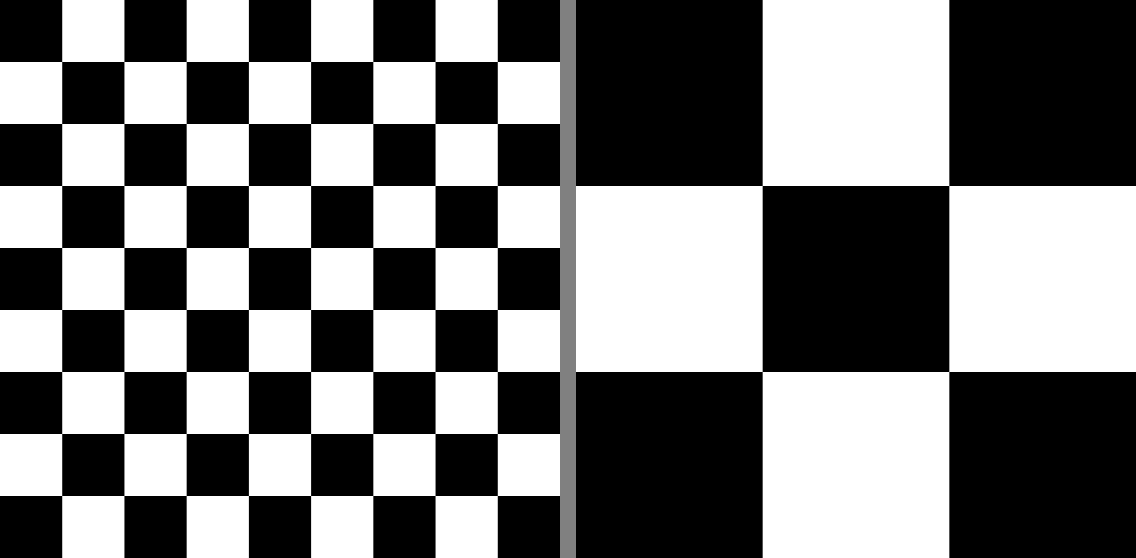
Left, the full canvas; right, a detail of the centre.
This pattern is drawn by a Shadertoy shader. Its source:

```glsl
// Checkerboard of nine by nine plain squares with dark squares in the corners.
// Each axis is a signed square wave with smoothed edges; the product of
// the two waves picks the dark or the light colour.

#define CELLS vec2(9.0, 9.0)        // squares across and down
#define DARK  vec3(0.0)
#define LIGHT vec3(1.0)
#define EDGE_SOFTNESS 1.0           // width of the edge blend, in pixels

// +1 in even cells, -1 in odd cells, with a linear ramp at each boundary
vec2 squareWave(vec2 cell, vec2 rampWidth) {
    vec2 edgeDistance = 0.5 - abs(mod(cell + 0.5, 2.0) - 1.0);
    return clamp(2.0 * edgeDistance / rampWidth, -1.0, 1.0);
}

void mainImage(out vec4 fragColor, in vec2 fragCoord) {
    // Canvas position measured in squares
    vec2 cellsPerPixel = CELLS / iResolution.xy;
    vec2 cell = fragCoord * cellsPerPixel;

    // Squares of equal parity on both axes are dark
    vec2 wave = squareWave(cell, EDGE_SOFTNESS * cellsPerPixel);
    float darkness = 0.5 + 0.5 * wave.x * wave.y;

    fragColor = vec4(mix(LIGHT, DARK, darkness), 1.0);
}
```
